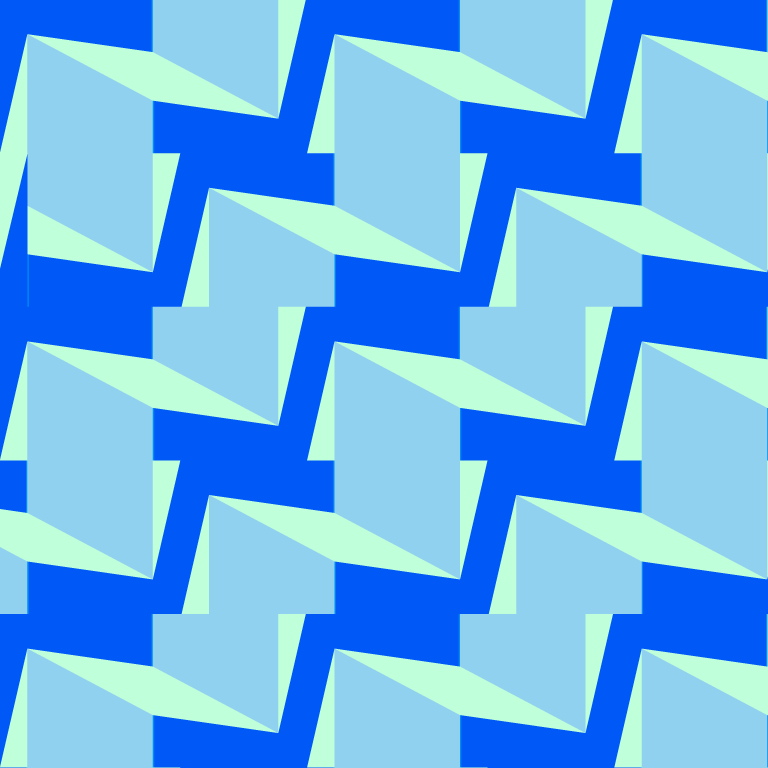
This pattern is drawn by a WebGL 2 fragment shader. Its source:

```glsl
#version 300 es
precision highp float;
// Folded-paper blocks: a flat three-colour motif set in brick-like rows.
// Each motif has half-turn symmetry, so only its left half is described;
// edges are smoothed by averaging a small grid of samples per pixel.

uniform vec2 u_resolution;
out vec4 fragColor;

const vec3 DEEP_BLUE  = vec3(0.00, 0.35, 0.97);
const vec3 EDGE_BLUE  = vec3(0.00, 0.55, 0.95);
const vec3 SKY_BLUE   = vec3(0.57, 0.82, 0.94);
const vec3 MINT       = vec3(0.75, 1.00, 0.85);

const vec2  CELL       = vec2(0.4, 0.2);  // one motif, width and row height
const float FIRST_X    = 0.199;           // motif centre in even rows
const float ROW_SHIFT  = 0.1634;          // leftward shift of odd rows
const float ROW_START  = -0.0005;
const float FACE_WIDTH = 0.1634;
const float FACE_RISE  = 0.055;           // corner height above the centre
const float BAND_HALF  = 0.0316;          // half the band height at the centre
const float FLAP_WIDTH = 0.0358;
const float FLAP_DROP  = 0.15;            // length of the odd margin flap
const float EDGE_WIDTH = 0.0017;
const int   SAMPLES    = 4;

// Left half of a motif; q is relative to its centre, y pointing down.
vec3 halfMotif(vec2 q) {
    float along = (q.x + FACE_WIDTH) / FACE_WIDTH;
    float drop = q.y + FACE_RISE;

    // Slanted flap beside the face
    if (along < 0.0) {
        float reach = FLAP_WIDTH * drop / (0.5 * CELL.y + FACE_RISE);
        return q.x > -FACE_WIDTH - reach ? MINT : DEEP_BLUE;
    }

    // Background, band and face from top to bottom
    float bandTop = mix(-FACE_RISE, -BAND_HALF, along);
    float bandBottom = mix(-FACE_RISE, BAND_HALF, along);
    if (q.y < bandTop) return q.x > -EDGE_WIDTH ? EDGE_BLUE : DEEP_BLUE;
    return q.y < bandBottom ? MINT : SKY_BLUE;
}

// Partial motif at the left margin of the second row.
vec3 marginFlap(vec2 p) {
    float slant = p.x / FLAP_WIDTH + (p.y - CELL.y) / FLAP_DROP;
    return slant < 1.0 ? MINT : DEEP_BLUE;
}

// Colour at p, measured from the upper left corner.
vec3 patternColor(vec2 p) {
    float row = floor((p.y - ROW_START) / CELL.y);
    if (row == 1.0 && p.x < FLAP_WIDTH) return marginFlap(p);

    vec2 centre = vec2(FIRST_X - ROW_SHIFT * mod(row, 2.0),
                       ROW_START + 0.5 * CELL.y);
    vec2 q = mod(p - centre + 0.5 * CELL, CELL) - 0.5 * CELL;
    return halfMotif(q.x < 0.0 ? q : -q);
}

void main() {
    float size = min(u_resolution.x, u_resolution.y);
    vec3 sum = vec3(0.0);
    for (int j = 0; j < SAMPLES; j++) {
        for (int i = 0; i < SAMPLES; i++) {
            vec2 offset = (vec2(i, j) + 0.5) / float(SAMPLES) - 0.5;
            vec2 p = (gl_FragCoord.xy + offset) / size;
            sum += patternColor(vec2(p.x, u_resolution.y / size - p.y));
        }
    }
    fragColor = vec4(sum / float(SAMPLES * SAMPLES), 1.0);
}
```
